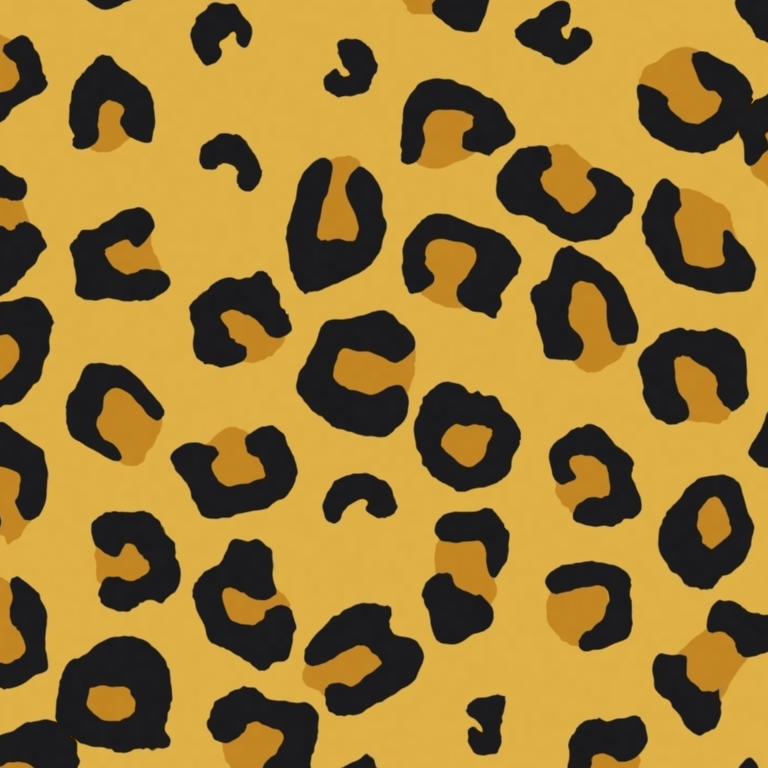
Reproduce this pattern procedurally as a WebGL 2 fragment shader.

```glsl
#version 300 es
precision highp float;

uniform vec2 u_resolution;
out vec4 fragColor;

const vec3 SAND = vec3(0.873, 0.691, 0.272);
const vec3 OCHRE = vec3(0.762, 0.524, 0.135);
const vec3 INK = vec3(0.107, 0.105, 0.116);
const vec3 LUMA = vec3(0.299, 0.587, 0.114);

const float CELLS = 5.9;       // spots across the canvas
const float GRID_TILT = 0.42;  // hides the rows of the grid
const float SOFTNESS = 0.0016; // half-width of edges, canvas units
const float BLEED = 0.0052;    // half-width of the tint bleeding over edges

vec2 hash2(vec2 p) {
    vec3 q = fract(p.xyx * vec3(0.1031, 0.1030, 0.0973));
    q += dot(q, q.yzx + 33.33);
    return fract((q.xx + q.yz) * q.zy);
}

// Smooth value noise with two channels, centred on zero
vec2 noise2(vec2 p) {
    vec2 cell = floor(p);
    vec2 f = fract(p);
    f = f * f * (3.0 - 2.0 * f);
    vec2 low = mix(hash2(cell), hash2(cell + vec2(1.0, 0.0)), f.x);
    vec2 high = mix(hash2(cell + vec2(0.0, 1.0)), hash2(cell + 1.0), f.x);
    return mix(low, high, f.y) - 0.5;
}

mat2 rotation(float angle) {
    float c = cos(angle), s = sin(angle);
    return mat2(c, s, -s, c);
}

// Distance to the centre line of an arc that opens toward +x
float arcDistance(vec2 p, float radius, float halfAngle) {
    vec2 q = vec2(-p.x, abs(p.y));
    vec2 tip = radius * vec2(cos(halfAngle), sin(halfAngle));
    return atan(q.y, q.x) < halfAngle ? abs(length(q) - radius) : length(q - tip);
}

// One rosette: x is the distance to its dark ring, y to its filling
vec2 rosette(vec2 p, vec2 id) {
    vec2 kind = hash2(id + 17.0);
    vec2 form = hash2(id + 41.0);
    vec2 turn = hash2(id + 73.0);
    vec2 seed = 60.0 * hash2(id + 97.0);

    bool isSmall = kind.x < 0.16;
    bool isSplit = kind.x > 0.89;
    bool isClosed = kind.y > 0.87;
    float size = isSmall ? mix(0.64, 0.82, form.x) : mix(0.86, 1.06, form.x);
    float stretch = isSplit ? 1.14 : mix(0.86, 1.16, form.y);

    // Turned, stretched and bent space gives each spot its own outline
    p = rotation(6.2832 * turn.x) * p / size;
    p *= vec2(1.0 / stretch, stretch);
    p += 0.19 * noise2(p * 3.2 + seed) + 0.035 * noise2(p * 10.0 + seed);
    p += 0.015 * noise2(p * 24.0 + seed);

    float radius = isSmall ? 0.20 : 0.295;
    float halfAngle = isClosed ? 3.1416 : mix(1.80, 2.55, kind.y);
    halfAngle = isSplit ? 0.80 : isSmall ? mix(1.2, 2.0, kind.y) : halfAngle;
    float thickness = 0.130 + 0.065 * noise2(p * 4.5 + seed + 9.0).x;
    vec2 ringPoint = isSplit ? vec2(-abs(p.x), p.y) : p;
    float ring = arcDistance(ringPoint, radius, halfAngle) - thickness;

    // The filling leans out of the opening; small spots have none
    float lean = isSplit || isClosed ? 0.0 : mix(0.04, 0.12, turn.y);
    float filling = isSmall ? 1.0 : length(p - vec2(lean, 0.0)) - 0.28;
    return size * vec2(ring, filling);
}

// Nearest ring and filling on a staggered, jittered grid
vec2 rosetteField(vec2 p) {
    vec2 nearest = vec2(1.0);
    for (int j = -1; j <= 1; j++) {
        float row = floor(p.y) + float(j);
        float shift = 0.5 * mod(row, 2.0);
        for (int i = -1; i <= 1; i++) {
            vec2 id = vec2(floor(p.x - shift) + float(i), row);
            vec2 centre = id + vec2(0.5 + shift, 0.5) + 0.20 * (hash2(id) - 0.5);
            nearest = min(nearest, rosette(p - centre, id));
        }
    }
    return nearest;
}

// Dividing by the slope turns a field of bent space into canvas units
float canvasDistance(float dist, float side) {
    float slope = side * length(vec2(dFdx(dist), dFdy(dist)));
    return dist / clamp(slope, 0.4 * CELLS, 2.5 * CELLS);
}

vec3 paint(vec2 dist, float edge) {
    vec2 cover = 1.0 - smoothstep(-edge, edge, dist);
    return mix(mix(SAND, OCHRE, cover.y), INK, cover.x);
}

void main() {
    float side = min(u_resolution.x, u_resolution.y);
    vec2 uv = gl_FragCoord.xy / side;
    vec2 field = rosetteField(rotation(GRID_TILT) * uv * CELLS + vec2(24.3, 30.6));
    vec2 dist = vec2(canvasDistance(field.x, side), canvasDistance(field.y, side));

    // Crisp brightness over softer tint, with a faint mottle
    vec3 crisp = paint(dist, max(SOFTNESS, 0.7 / side));
    vec3 tint = paint(dist, BLEED);
    vec3 colour = tint + dot(crisp - tint, LUMA);
    colour += 0.012 * noise2(uv * 90.0).x;
    fragColor = vec4(clamp(colour, 0.0, 1.0), 1.0);
}
```
